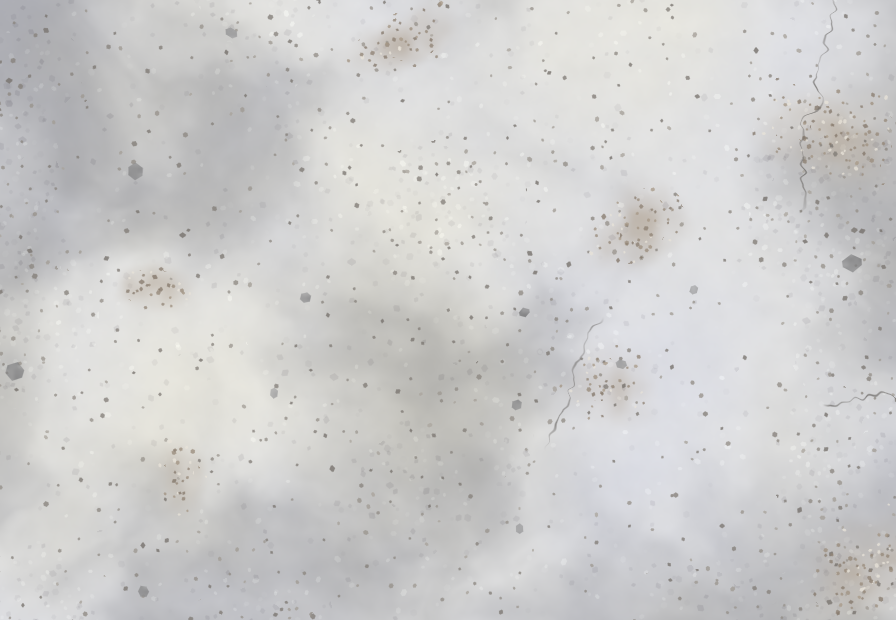
Write a WebGL 2 fragment shader that draws this texture.

```glsl
#version 300 es
precision highp float;
// Weathered pale concrete: cloudy greys, brown stains, fine grit, pits and hairline cracks.
uniform vec2 u_resolution;
out vec4 fragColor;

// Integer hash giving three values in 0..1 per cell
vec3 hash(vec2 cell, int seed) {
    uvec3 v = uvec3(ivec3(ivec2(cell), seed)) * 1664525u + 1013904223u;
    v.x += v.y * v.z; v.y += v.z * v.x; v.z += v.x * v.y;
    v ^= v >> 16u;
    v.x += v.y * v.z; v.y += v.z * v.x; v.z += v.x * v.y;
    return vec3(v >> 8u) / 16777216.0;
}

mat2 turn(float a) {
    return mat2(cos(a), sin(a), -sin(a), cos(a));
}

float noise(vec2 p) {
    vec2 i = floor(p), f = fract(p);
    f = f * f * (3.0 - 2.0 * f);
    return mix(mix(hash(i, 1).x, hash(i + vec2(1, 0), 1).x, f.x),
               mix(hash(i + vec2(0, 1), 1).x, hash(i + 1.0, 1).x, f.x), f.y);
}

float fbm(vec2 p) {
    float sum = 0.0, amp = 0.5;
    for (int i = 0; i < 5; i++) {
        sum += amp * noise(p);
        p = turn(0.6) * p * 2.03 + 17.0;
        amp *= 0.48;
    }
    return sum;
}

// Scattered angular grains: x = coverage, y = random tone
vec2 grains(vec2 p, float cell, float size, float density, int seed) {
    vec2 q = turn(float(seed) * 0.7) * p / cell + float(seed) * 7.3;
    vec3 place = hash(floor(q), seed), look = hash(floor(q), seed + 50);
    vec2 d = turn(look.x * 6.28) * (fract(q) - 0.25 - 0.5 * place.xy) * cell;
    float radius = size * mix(0.5, 1.0, look.y * look.y);
    float edge = max(abs(d.x) * (0.8 + 0.6 * look.z), dot(abs(d), vec2(0.6, 0.9))) - radius;
    float px = 0.8 / u_resolution.y;
    return vec2((1.0 - smoothstep(-px, px, edge)) * step(place.z, density), look.z);
}

// Broken, wandering hairline from a to b
float crack(vec2 p, vec2 a, vec2 b) {
    vec2 ab = b - a, side = normalize(vec2(-ab.y, ab.x));
    float t = clamp(dot(p - a, ab) / dot(ab, ab), 0.0, 1.0), s = t * length(ab);
    float wobble = 0.035 * (noise(vec2(s * 22.0, a.x * 40.0)) - 0.5)
                 + 0.014 * (noise(vec2(s * 90.0, a.y * 40.0)) - 0.5);
    float px = 1.0 / u_resolution.y;
    float width = 0.0026 * noise(vec2(s * 45.0, 9.0));
    float line = 1.0 - smoothstep(width - px, width + px, length(p - a - ab * t - side * wobble));
    return line * smoothstep(0.0, 0.1, t) * smoothstep(1.0, 0.9, t) * (0.35 + 0.65 * noise(p * 50.0));
}

void main() {
    vec2 p = gl_FragCoord.xy / u_resolution.y;
    float aspect = u_resolution.x / u_resolution.y;
    vec2 warp = vec2(fbm(p * 4.0 + 3.0), fbm(p * 4.0 + 31.0)) - 0.5;

    // Cloudy base, brightest below the middle
    float cloud = fbm(p * 2.6 + warp * 0.7 + 5.0) + 0.13
                - 0.24 * length((p - vec2(0.58 * aspect, 0.38)) * vec2(0.8, 1.0));
    vec3 color = mix(vec3(0.69, 0.69, 0.695), vec3(0.885, 0.885, 0.88), smoothstep(0.22, 0.66, cloud));
    color += (fbm(p * 3.0 + 60.0) - 0.48) * vec3(0.07, 0.05, -0.05);
    color += 0.035 * (fbm(p * 26.0) - 0.48);

    // Ragged brown stains
    float stain = 0.0;
    for (int i = 0; i < 7; i++) {
        vec2 center = fract(vec2(0.17, 0.23) + float(i) * vec2(0.7549, 0.5698)) * vec2(aspect, 1.0);
        vec3 h = hash(vec2(i, 4), 9);
        float d = length((turn(h.x * 6.28) * (p - center + warp * 0.16)) * vec2(1.0, 1.4));
        stain = max(stain, (1.0 - smoothstep(0.0, 0.08 + 0.06 * h.y, d)) * (0.6 + 0.4 * h.z));
    }
    color = mix(color, vec3(0.70, 0.65, 0.59), stain * (0.3 + 0.5 * noise(p * 40.0)));

    // Faint flakes gathered in worn patches
    float worn = smoothstep(0.42, 0.68, fbm(p * 4.5 + 80.0));
    for (int i = 0; i < 3; i++) {
        vec2 flake = grains(p, 0.024, 0.0058, 0.12 + 0.5 * worn, 20 + i);
        color += flake.x * (flake.y - 0.55) * vec3(0.11, 0.115, 0.105);
    }

    // Dark grit everywhere, denser on worn ground
    for (int i = 0; i < 2; i++) {
        vec2 grit = grains(p, 0.027, 0.0043, 0.17 + 0.22 * worn, 30 + i);
        color = mix(color, mix(vec3(0.46, 0.44, 0.42), vec3(0.68, 0.66, 0.63), grit.y), grit.x * 0.8);
    }

    // Brown and white grains inside the stains
    for (int i = 0; i < 3; i++) {
        vec2 grain = grains(p, 0.016, 0.0038, stain * 0.65, 40 + i);
        vec3 tone = grain.y > 0.72 ? vec3(0.91, 0.89, 0.85)
                                   : mix(vec3(0.50, 0.45, 0.40), vec3(0.72, 0.66, 0.58), grain.y);
        color = mix(color, tone, grain.x * 0.75);
    }

    // Sparse grey pits
    vec2 pit = grains(p + warp * 0.03, 0.17, 0.015, 0.24, 12);
    color = mix(color, vec3(0.47, 0.47, 0.475) + 0.16 * pit.y, pit.x * (0.55 + 0.4 * noise(p * 110.0)));

    // Hairline cracks
    float cracks = crack(p, vec2(0.925 * aspect, 1.02), vec2(0.89 * aspect, 0.65));
    cracks = max(cracks, crack(p, vec2(0.675 * aspect, 0.49), vec2(0.61 * aspect, 0.27)));
    cracks = max(cracks, crack(p, vec2(0.92 * aspect, 0.33), vec2(1.02 * aspect, 0.37)));
    color = mix(color, vec3(0.43, 0.42, 0.41), cracks * 0.85);

    fragColor = vec4(color, 1.0);
}
```
